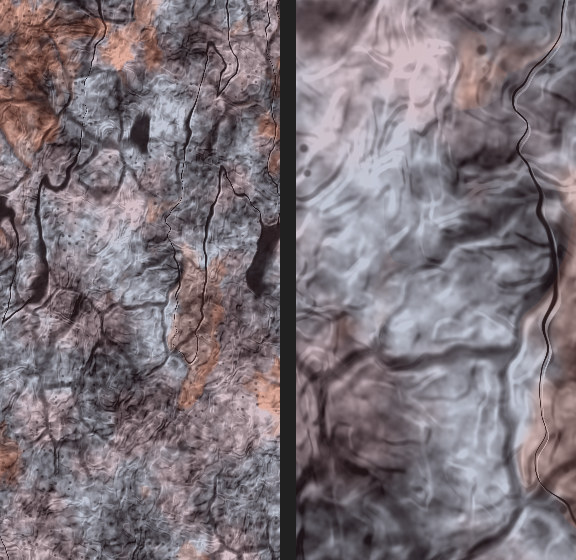
Left, the full canvas; right, a detail of the centre.
A WebGL 2 fragment shader for this texture:

```glsl
#version 300 es
precision highp float;

uniform vec2 u_resolution;
out vec4 fragColor;

// Sizes are in canvas widths; scales are features per canvas width
const vec2 PLATE_SCALE = vec2(6.5, 4.8);
const vec2 FLAKE_SCALE = vec2(8.0, 6.5);
const vec2 CHIP_SCALE = vec2(21.0, 17.0);
const vec2 FISSURE_SCALE = vec2(4.4, 1.1);
const vec2 RUST_SCALE = vec2(4.2, 3.2);
const float FISSURE_WIDTH = 0.034;
const float PIT_SCALE = 42.0;
const float GRAIN_SCALE = 48.0;
const float LIGHT_STEP = 0.006;
const float RELIEF_GAIN = 2.4;
const vec2 LIGHT_DIR = vec2(-0.5, 0.86);

const vec3 GREY_SHADOW = vec3(0.12, 0.08, 0.095);
const vec3 GREY_LIGHT = vec3(0.79, 0.77, 0.81);
const vec3 RUST_SHADOW = vec3(0.25, 0.13, 0.11);
const vec3 RUST_LIGHT = vec3(0.87, 0.67, 0.61);
const vec3 WARM_TINT = vec3(1.05, 0.97, 0.96);
const vec3 COOL_TINT = vec3(0.96, 1.01, 1.03);

struct Bark {
    float height;
    float fissure;
    float seam;
    float plate;
};

float hash(vec2 p) {
    vec3 h = fract(p.xyx * vec3(0.1031, 0.103, 0.0973));
    h += dot(h, h.yzx + 33.33);
    return fract((h.x + h.y) * h.z);
}

vec2 hash2(vec2 p) {
    return vec2(hash(p), hash(p + 57.3));
}

float noise(vec2 p) {
    vec2 i = floor(p), f = fract(p);
    f = f * f * (3.0 - 2.0 * f);
    return mix(mix(hash(i), hash(i + vec2(1, 0)), f.x),
               mix(hash(i + vec2(0, 1)), hash(i + vec2(1, 1)), f.x), f.y);
}

float fbm(vec2 p, int octaves) {
    float sum = 0.0, amp = 0.5, total = 0.0;
    for (int i = 0; i < octaves; i++) {
        sum += amp * noise(p);
        total += amp;
        amp *= 0.5;
        p = mat2(1.6, 1.2, -1.2, 1.6) * p + 11.7;
    }
    return sum / total;
}

// Flat steps joined by short ramps
float terrace(float x, float steps) {
    float t = x * steps;
    return (floor(t) + smoothstep(0.62, 1.0, fract(t))) / steps;
}

// Distance to the cell border, and a random value per cell
vec2 cells(vec2 p) {
    vec2 base = floor(p);
    float nearest = 9.0, second = 9.0, id = 0.0;
    for (int y = -1; y <= 1; y++)
    for (int x = -1; x <= 1; x++) {
        vec2 c = base + vec2(x, y);
        float d = length(c + hash2(c) - p);
        if (d < nearest) {
            second = nearest;
            nearest = d;
            id = hash(c + 19.1);
        } else second = min(second, d);
    }
    return vec2(second - nearest, id);
}

// Bends straight outlines into ragged ones
vec2 ragged(vec2 p) {
    vec2 broad = vec2(fbm(p * 5.0, 3), fbm(p * 5.0 + 31.0, 3)) - 0.5;
    vec2 fine = vec2(noise(p * 38.0), noise(p * 38.0 + 17.0)) - 0.5;
    return p + 0.12 * broad + 0.014 * fine;
}

Bark bark(vec2 p) {
    vec2 q = ragged(p);
    Bark b;
    vec2 plate = cells(q * PLATE_SCALE);
    b.plate = plate.y;
    b.seam = (1.0 - smoothstep(0.02, 0.14, plate.x)) * smoothstep(0.35, 0.65, noise(q * 5.0 + 3.0));

    float line = abs(fbm(q * FISSURE_SCALE + 5.0, 3) - 0.5);
    float width = FISSURE_WIDTH * smoothstep(0.3, 0.75, noise(q * vec2(5.0, 3.0) + 41.0));
    b.fissure = 1.0 - smoothstep(width * 0.4, width * 1.5 + 0.004, line);

    float flakes = terrace(fbm(q * FLAKE_SCALE, 4), 9.0);
    float chips = terrace(fbm(q * CHIP_SCALE + 7.0, 3), 5.0);
    b.height = flakes + 0.4 * chips - 0.3 * max(b.fissure, 0.5 * b.seam);
    return b;
}

// Small round holes, gathered in clusters
float pits(vec2 p) {
    vec2 cell = floor(p * PIT_SCALE);
    vec2 centre = 0.3 + 0.4 * hash2(cell);
    float radius = 0.14 + 0.14 * hash(cell + 8.0);
    float present = step(0.72, hash(cell + 23.0)) * smoothstep(0.45, 0.65, noise(p * 7.0 + 60.0));
    return present * (1.0 - smoothstep(radius * 0.5, radius + 0.08, length(fract(p * PIT_SCALE) - centre)));
}

void main() {
    vec2 p = gl_FragCoord.xy / u_resolution.x;
    Bark b = bark(p);
    float slope = b.height - bark(p + LIGHT_DIR * LIGHT_STEP).height;

    // Brightness from weathering, relief, grain and hollows
    float tone = 0.56 + 0.95 * (fbm(p * vec2(7.0, 5.5) + 70.0, 4) - 0.5);
    tone += 0.3 * (b.height - 0.62) + 0.12 * (b.plate - 0.5);
    tone += RELIEF_GAIN * clamp(slope, -0.13, 0.09);
    tone += 0.75 * (fbm(p * GRAIN_SCALE, 3) - 0.5);
    tone *= (1.0 - 0.85 * b.fissure) * (1.0 - 0.45 * b.seam) * (1.0 - 0.5 * pits(p));
    tone = clamp(tone, 0.0, 1.0);

    // Grey outer bark, with rust where flakes have fallen off
    float hue = fbm(p * 6.0 + 90.0, 4);
    vec3 grey = mix(GREY_SHADOW, GREY_LIGHT, tone) * mix(COOL_TINT, WARM_TINT, smoothstep(0.35, 0.65, hue));
    float bare = fbm(ragged(p) * RUST_SCALE + 23.0, 4) + 0.12 * (b.plate - 0.5);
    float rust = smoothstep(0.59, 0.67, bare) * (0.55 + 0.45 * smoothstep(0.4, 0.6, hue));
    vec3 colour = mix(grey, mix(RUST_SHADOW, RUST_LIGHT, tone), rust);
    fragColor = vec4(colour, 1.0);
}
```
